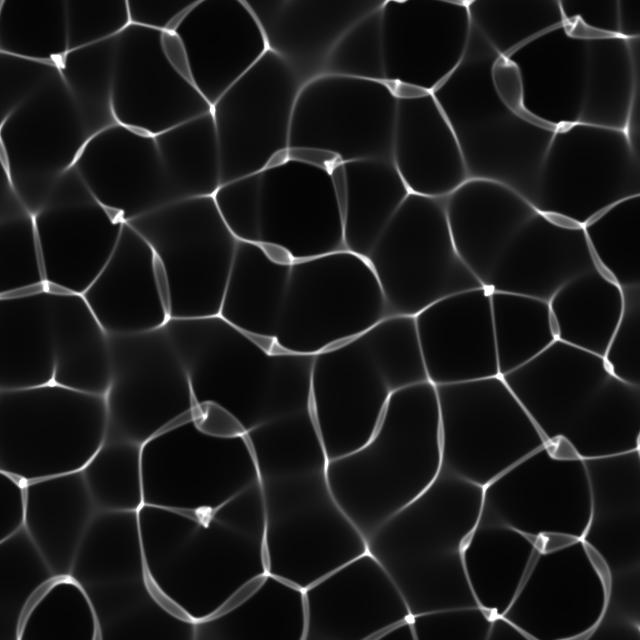
Write a Shadertoy shader that draws this texture.

```glsl
const int WAVES = 14;             // surface waves that bend the light
const int REACH = 6;              // search radius, in ray cells
const float RAY_STEP = 0.0096;    // spacing of the light rays
const float RAY_WIDTH = 0.6;      // beam radius, in ray cells
const float BLUR = 0.0016;        // softness of the light lines
const float FOCUS = 0.415;        // lens strength of each wave
const float MIN_CYCLES = 6.0;     // wave counts across the canvas
const float MAX_CYCLES = 12.5;
const float EXPOSURE = 0.125;     // brightness of unfocused light
const float SHOULDER = 1.5;       // level where highlights roll off
const float SEED = 3.0;
const float PI = 3.14159265;

float hash(float n) {
    return fract(sin(n * 127.1 + SEED * 311.7) * 43758.5453);
}

void mainImage(out vec4 fragColor, in vec2 fragCoord) {
    vec2 uv = fragCoord / iResolution.y;

    // Random waves, spread evenly over all directions
    vec2 waveVector[WAVES];
    vec2 bend[WAVES];
    float phase[WAVES];
    for (int i = 0; i < WAVES; i++) {
        float n = float(i);
        float angle = PI * (n + hash(n + 1.0)) / float(WAVES);
        float cycles = mix(MIN_CYCLES, MAX_CYCLES, hash(n + 21.0));
        waveVector[i] = 2.0 * PI * cycles * vec2(cos(angle), sin(angle));
        bend[i] = FOCUS * waveVector[i] / dot(waveVector[i], waveVector[i]);
        phase[i] = 2.0 * PI * hash(n + 41.0);
    }

    // Gather the refracted beams that land near this point
    vec2 cell = floor(uv / RAY_STEP) + 0.5;
    float beamVariance = RAY_STEP * RAY_STEP * RAY_WIDTH * RAY_WIDTH;
    float density = 0.0;
    for (int y = -REACH; y <= REACH; y++) {
        for (int x = -REACH; x <= REACH; x++) {
            vec2 source = (cell + vec2(x, y)) * RAY_STEP;
            vec2 landing = source;
            vec3 stretch = vec3(1.0, 0.0, 1.0);   // Jacobian: xx, xy, yy
            for (int i = 0; i < WAVES; i++) {
                vec2 k = waveVector[i];
                vec2 b = bend[i];
                float theta = dot(k, source) + phase[i];
                landing += b * sin(theta);
                stretch += vec3(b.x * k.x, b.x * k.y, b.y * k.y) * cos(theta);
            }

            // Each beam is a Gaussian spot, stretched by the lens
            vec2 rowX = stretch.xy;
            vec2 rowY = stretch.yz;
            float xx = beamVariance * dot(rowX, rowX) + BLUR * BLUR;
            float xy = beamVariance * dot(rowX, rowY);
            float yy = beamVariance * dot(rowY, rowY) + BLUR * BLUR;
            float det = xx * yy - xy * xy;
            vec2 d = uv - landing;
            float dist2 = (yy * d.x * d.x - 2.0 * xy * d.x * d.y + xx * d.y * d.y) / det;
            density += exp(-0.5 * dist2) * inversesqrt(det);
        }
    }
    density *= RAY_STEP * RAY_STEP / (2.0 * PI);

    // Grey light on black, with soft highlights
    float light = SHOULDER * (1.0 - exp(-EXPOSURE * density / SHOULDER));
    fragColor = vec4(vec3(clamp(light, 0.0, 1.0)), 1.0);
}
```
